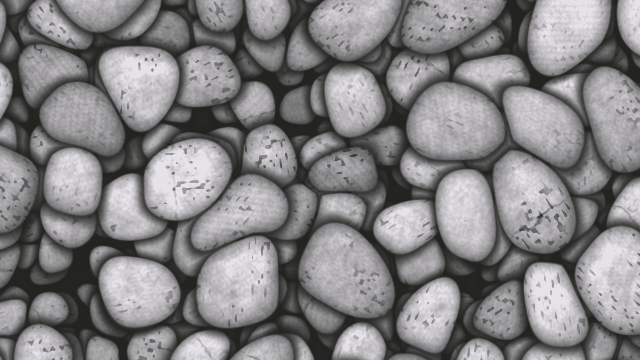
A Shadertoy shader for this texture:

```glsl
// A bed of smooth grey pebbles seen from above, small dark ones under large pale ones.
// Each layer is a jittered grid of rounded, egg-shaped stones that press against
// their neighbours; layers are painted upwards, each shading the one below.

struct Stone {
    float dist;    // signed distance to the outline, negative inside
    float radius;
    vec2 offset;   // from the centre, canvas axes
    vec2 local;    // from the centre, axes of the stone
    float id;
};

float hash(vec2 p) {
    return fract(sin(dot(p, vec2(127.1, 311.7))) * 43758.5453);
}

float noise(vec2 p) {
    vec2 i = floor(p), f = fract(p);
    f = f * f * (3.0 - 2.0 * f);
    return mix(mix(hash(i), hash(i + vec2(1, 0)), f.x),
               mix(hash(i + vec2(0, 1)), hash(i + vec2(1, 1)), f.x), f.y);
}

float fbm(vec2 p) {
    float sum = 0.0, amp = 0.5;
    for (int i = 0; i < 4; i++) {
        sum += amp * noise(p);
        p = mat2(1.6, 1.2, -1.2, 1.6) * p + 7.3;
        amp *= 0.5;
    }
    return sum;
}

float smoothMax(float a, float b, float k) {
    float h = max(k - abs(a - b), 0.0) / k;
    return max(a, b) + h * h * k * 0.25;
}

// Nearest stone of one layer, clipped softly where it meets the second nearest
Stone nearestStone(vec2 p, float cell, float layer, float presence) {
    Stone s = Stone(1.0, 1.0, vec2(1.0), vec2(1.0), 0.0);
    float second = 1.0;
    for (int y = -1; y <= 1; y++)
    for (int x = -1; x <= 1; x++) {
        vec2 c = floor(p / cell) + vec2(x, y);
        vec2 key = c + layer * 37.0 + 11.0;
        if (hash(key + 0.5) > presence) continue;

        vec2 jitter = vec2(hash(key + 0.3), hash(key + 0.7)) - 0.5;
        vec2 offset = p - (c + 0.5 + 0.56 * jitter) * cell;
        float angle = 6.2832 * hash(key + 0.1);
        vec2 local = mat2(cos(angle), sin(angle), -sin(angle), cos(angle)) * offset;
        float id = hash(key + 0.9);
        float radius = cell * mix(0.37, 0.51, hash(key + 0.2));
        float stretch = sqrt(mix(1.05, 1.55, hash(key + 0.4)));
        vec2 axes = radius * vec2(stretch, 1.0 / stretch);

        // Egg-shaped superellipse with a slightly wavy outline
        vec2 q = local / axes;
        q.y *= 1.0 + 0.2 * clamp(q.x, -1.5, 1.5);
        q += 0.06 * sin(q.yx * 2.6 + id * 40.0);
        vec2 w = pow(abs(q), vec2(2.4));
        float d = (pow(w.x + w.y, 1.0 / 2.4) - 1.0) * axes.y;

        if (d < s.dist) {
            second = s.dist;
            s = Stone(d, radius, offset, local, id);
        } else {
            second = min(second, d);
        }
    }
    s.dist = smoothMax(s.dist, 0.5 * (s.dist - second) + 0.003, 0.12 * cell);
    return s;
}

// Brightness of the stone's skin: mottling, grain, dark flecks, rare veins
float skin(Stone s) {
    vec2 g = s.local + s.id * 50.0;
    float rough = fract(s.id * 17.3);
    float tone = mix(0.68, 1.07, sqrt(fract(s.id * 7.7)));
    tone += mix(0.15, 0.5, rough) * (fbm(g * 24.0) - 0.47);
    tone += 0.13 * (noise(g * 170.0) - 0.5) + 0.1 * (noise(g * 80.0) - 0.5);

    float flecks = smoothstep(0.64, 0.82, noise(g * vec2(75.0, 110.0)));
    flecks *= smoothstep(0.35, 0.65, noise(g * 15.0));
    tone -= mix(0.12, 0.5, rough) * flecks;

    float bend = s.local.x - 0.3 * s.radius + 0.03 * (fbm(g * 30.0) - 0.5);
    float vein = 1.0 - smoothstep(0.001, 0.006, abs(bend));
    tone -= 0.35 * vein * step(0.88, fract(s.id * 29.1)) * noise(g * 60.0);
    return tone;
}

// Dome shading: dark rim, light from the upper left
float dome(Stone s) {
    float depth = clamp(-s.dist / (0.42 * s.radius), 0.0, 1.0);
    float rim = mix(0.45, 1.0, 1.0 - pow(1.0 - depth, 2.5));
    return rim * (1.0 + 0.13 * dot(s.offset / s.radius, vec2(-0.35, 0.9)));
}

void mainImage(out vec4 fragColor, in vec2 fragCoord) {
    vec2 p = fragCoord / iResolution.y;
    float pixel = 1.0 / iResolution.y;
    float light = 0.02;

    for (int i = 0; i < 4; i++) {
        float layer = float(i), up = layer / 3.0;
        float cell = mix(0.11, 0.265, pow(up, 1.3));
        Stone s = nearestStone(p + 0.07 * layer, cell, layer, 1.0 - 0.38 * up * up);

        // Contact shadow on what lies below, then the stone itself
        light *= mix(0.08, 1.0, smoothstep(-0.004, 0.032, s.dist));
        float exposure = 1.0 - 0.5 * (1.0 - up) * (1.0 - up);
        float cover = 1.0 - smoothstep(-pixel, pixel, s.dist);
        light = mix(light, skin(s) * dome(s) * exposure, cover);
    }

    vec3 gap = vec3(0.135, 0.135, 0.125), pale = vec3(0.855, 0.845, 0.865);
    fragColor = vec4(mix(gap, pale, clamp(light, 0.0, 1.06)), 1.0);
}
```
